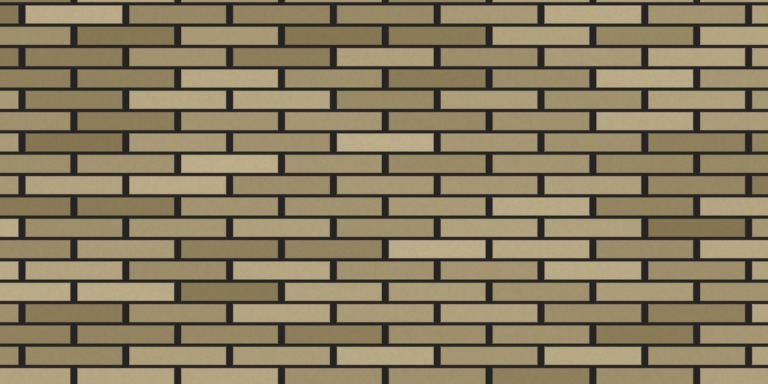
Write a WebGL 1 fragment shader that draws this texture.

```glsl
precision highp float;

uniform vec2 u_resolution;

// Lengths are fractions of the canvas height
#define BRICK_PITCH vec2(0.2703, 0.05556)
#define WALL_OFFSET vec2(0.0573, 0.0099)
#define JOINT_HALF vec2(0.0085, 0.0035)
#define EDGE_WIDTH 0.0036
#define EDGE_SHADE 0.72
#define TONE_SKEW 0.65
#define GRAIN_SCALE 170.0
#define GRAIN_AMOUNT 0.025
#define MORTAR_COLOR vec3(0.14, 0.14, 0.14)
#define DARK_BRICK vec3(0.51, 0.45, 0.31)
#define LIGHT_BRICK vec3(0.74, 0.68, 0.54)

float hash(vec2 p) {
  vec3 q = fract(p.xyx * vec3(0.1031, 0.1030, 0.0973));
  q += dot(q, q.yzx + 33.33);
  return fract((q.x + q.y) * q.z);
}

float valueNoise(vec2 p) {
  vec2 i = floor(p);
  vec2 f = fract(p);
  f = f * f * (3.0 - 2.0 * f);
  float low = mix(hash(i), hash(i + vec2(1.0, 0.0)), f.x);
  float high = mix(hash(i + vec2(0.0, 1.0)), hash(i + vec2(1.0, 1.0)), f.x);
  return mix(low, high, f.y);
}

void main() {
  float pixel = 1.0 / u_resolution.y;
  vec2 pos = gl_FragCoord.xy * pixel;

  // Running bond: courses count down from the top, odd ones shift by half
  vec2 cell = (vec2(pos.x, 1.0 - pos.y) - WALL_OFFSET) / BRICK_PITCH;
  float course = floor(cell.y);
  cell.x -= 0.5 * mod(course, 2.0);
  vec2 brickId = floor(cell);

  // Signed distance into the brick, negative in the mortar
  vec2 local = abs(fract(cell) - 0.5) * BRICK_PITCH;
  vec2 inset = 0.5 * BRICK_PITCH - JOINT_HALF - local;
  float depth = min(inset.x, inset.y);

  // One tone per brick, with faint grain and a darker rim
  float tone = pow(hash(brickId + vec2(37.0, 71.0)), TONE_SKEW);
  vec3 brick = mix(DARK_BRICK, LIGHT_BRICK, tone);
  brick *= 1.0 + GRAIN_AMOUNT * (valueNoise(pos * GRAIN_SCALE) - 0.5);
  brick *= mix(EDGE_SHADE, 1.0, smoothstep(0.0, EDGE_WIDTH, depth));

  float coverage = clamp(depth / pixel + 0.5, 0.0, 1.0);
  gl_FragColor = vec4(mix(MORTAR_COLOR, brick, coverage), 1.0);
}
```
